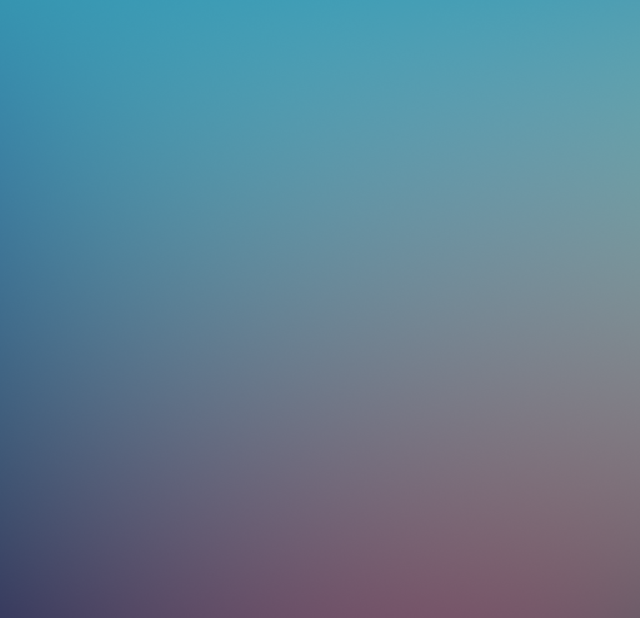
Write a WebGL 2 fragment shader that draws this background.

```glsl
#version 300 es
precision highp float;

uniform vec2 u_resolution;
out vec4 fragColor;

// Smooth cubic through four colours at 0, 1/3, 2/3 and 1
vec3 cubicBlend(vec3 a, vec3 b, vec3 c, vec3 d, float t) {
    float s = 3.0 * t;
    float s1 = s - 1.0, s2 = s - 2.0, s3 = s - 3.0;
    return -a * s1 * s2 * s3 / 6.0
         + b * s * s2 * s3 / 2.0
         - c * s * s1 * s3 / 2.0
         + d * s * s1 * s2 / 6.0;
}

float hash(vec2 p) {
    vec3 q = fract(p.xyx * 0.1031);
    q += dot(q, q.yzx + 33.33);
    return fract((q.x + q.y) * q.z);
}

void main() {
    vec2 uv = gl_FragCoord.xy / u_resolution;

    // Horizontal colour bands, from indigo and mauve up to cyan
    vec3 mauve = cubicBlend(vec3(0.22, 0.23, 0.37), vec3(0.38, 0.30, 0.40),
                            vec3(0.46, 0.33, 0.41), vec3(0.43, 0.36, 0.41), uv.x);
    vec3 slate = cubicBlend(vec3(0.25, 0.37, 0.49), vec3(0.39, 0.44, 0.52),
                            vec3(0.47, 0.47, 0.52), vec3(0.50, 0.49, 0.52), uv.x);
    vec3 teal = cubicBlend(vec3(0.24, 0.48, 0.61), vec3(0.34, 0.56, 0.64),
                           vec3(0.41, 0.58, 0.64), vec3(0.45, 0.60, 0.63), uv.x);
    vec3 cyan = cubicBlend(vec3(0.21, 0.58, 0.69), vec3(0.24, 0.61, 0.71),
                           vec3(0.27, 0.62, 0.71), vec3(0.31, 0.62, 0.70), uv.x);

    // Vertical blend with a faint dither against banding
    vec3 color = cubicBlend(mauve, slate, teal, cyan, uv.y);
    color += (hash(floor(uv * 512.0)) - 0.5) / 255.0;
    fragColor = vec4(clamp(color, 0.0, 1.0), 1.0);
}
```
